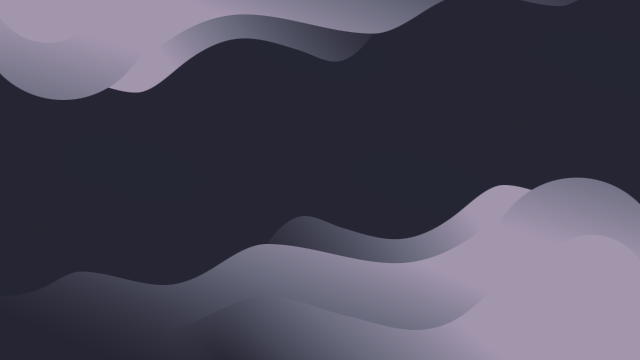
Write a Shadertoy shader that draws this background.

```glsl
#define NIGHT vec3(0.147, 0.146, 0.200)
#define SLATE vec3(0.400, 0.408, 0.480)
#define MAUVE vec3(0.635, 0.588, 0.680)
#define CANVAS vec2(16.0, 9.0)
#define TURN_SUM vec2(16.0, 11.06)
#define DOME vec3(14.42, 2.35, 2.21)
#define INNER_DOME vec3(14.79, 1.67, 1.46)
#define TINT 0.004

const int KNOTS = 9;

// Crest lines as knots of (x, height, slope)
const vec3 BACK_CREST[KNOTS] = vec3[KNOTS](
    vec3(5.83, 1.29, 1.6), vec3(6.67, 2.90, 1.4), vec3(7.62, 3.60, 0.0),
    vec3(8.54, 3.31, -0.3), vec3(9.88, 3.02, 0.0), vec3(11.46, 3.69, 0.8),
    vec3(12.60, 4.375, 0.0), vec3(13.29, 4.25, -0.3), vec3(14.40, 3.80, 0.0));

const vec3 MIDDLE_CREST[KNOTS] = vec3[KNOTS](
    vec3(0.00, 1.60, 0.0), vec3(1.04, 1.79, 0.42), vec3(2.02, 2.21, 0.0),
    vec3(4.10, 1.875, 0.0), vec3(5.31, 2.29, 0.62), vec3(6.67, 2.90, 0.0),
    vec3(9.90, 2.42, 0.0), vec3(11.98, 3.21, 0.75), vec3(13.33, 3.79, 0.0));

const vec3 FRONT_CREST[KNOTS] = vec3[KNOTS](
    vec3(3.00, 0.30, 0.3), vec3(4.17, 0.67, 0.35), vec3(5.83, 1.40, 0.42),
    vec3(6.67, 1.60, 0.0), vec3(8.75, 1.08, -0.22), vec3(10.38, 0.75, 0.0),
    vec3(11.25, 0.94, 0.45), vec3(12.08, 1.54, 0.9), vec3(13.33, 2.50, 0.0));

// Smooth cubic curve through the knots, flat beyond both ends
float crestHeight(vec3 knots[KNOTS], float x) {
    float height = knots[0].y;
    for (int i = 0; i < KNOTS - 1; i++) {
        vec3 a = knots[i], b = knots[i + 1];
        float span = b.x - a.x;
        float t = clamp((x - a.x) / span, 0.0, 1.0);
        float u = 1.0 - t;
        float curve = mix(a.y, b.y, t * t * (3.0 - 2.0 * t))
                    + span * t * u * (a.z * u - b.z * t);
        if (x >= a.x) height = curve;
    }
    return height;
}

// Antialiased coverage, positive inside
float cover(float d) {
    return clamp(0.5 + d / max(fwidth(d), 1e-5), 0.0, 1.0);
}

float wave(vec3 knots[KNOTS], vec2 p) {
    return cover(crestHeight(knots, p.x) - p.y);
}

float disc(vec3 circle, vec2 p) {
    return cover(circle.z - length(p - circle.xy));
}

// Three-stop ramp along a direction
vec3 shade(vec2 p, vec2 direction, float start, float end, float power) {
    float v = pow(clamp((dot(p, direction) - start) / (end - start), 0.0, 1.0), power);
    return v < 0.5 ? mix(NIGHT, SLATE, 2.0 * v) : mix(SLATE, MAUVE, 2.0 * v - 1.0);
}

// One corner of layered waves and domes, back to front
vec3 paintCorner(vec3 color, vec2 p) {
    color = mix(color, shade(p, vec2(0.78, 0.62), 6.20, 11.45, 1.5), wave(BACK_CREST, p));
    color = mix(color, shade(p, vec2(0.385, 0.923), 1.01, 6.29, 1.5), wave(MIDDLE_CREST, p));
    float fadeIn = smoothstep(4.2, 6.2, p.x);
    color = mix(color, shade(p, vec2(0.62, 0.78), 3.48, 7.85, 1.0), wave(FRONT_CREST, p) * fadeIn);
    color = mix(color, shade(p, vec2(-0.3, -1.0), -11.85, -7.07, 1.0), disc(DOME, p));
    return mix(color, MAUVE, disc(INNER_DOME, p));
}

void mainImage(out vec4 fragColor, in vec2 fragCoord) {
    vec2 p = fragCoord / iResolution.xy * CANVAS;

    // Dark ground with a faint warm and cool drift
    float drift = sin(0.5 * p.x + 1.3 * p.y) * sin(0.4 * p.x - 0.6 * p.y);
    vec3 color = NIGHT + TINT * drift * vec3(1.0, -0.5, -0.5);

    // Lower right corner, then its half-turn copy at the upper left
    color = paintCorner(color, p);
    color = paintCorner(color, TURN_SUM - p);
    fragColor = vec4(color, 1.0);
}
```
